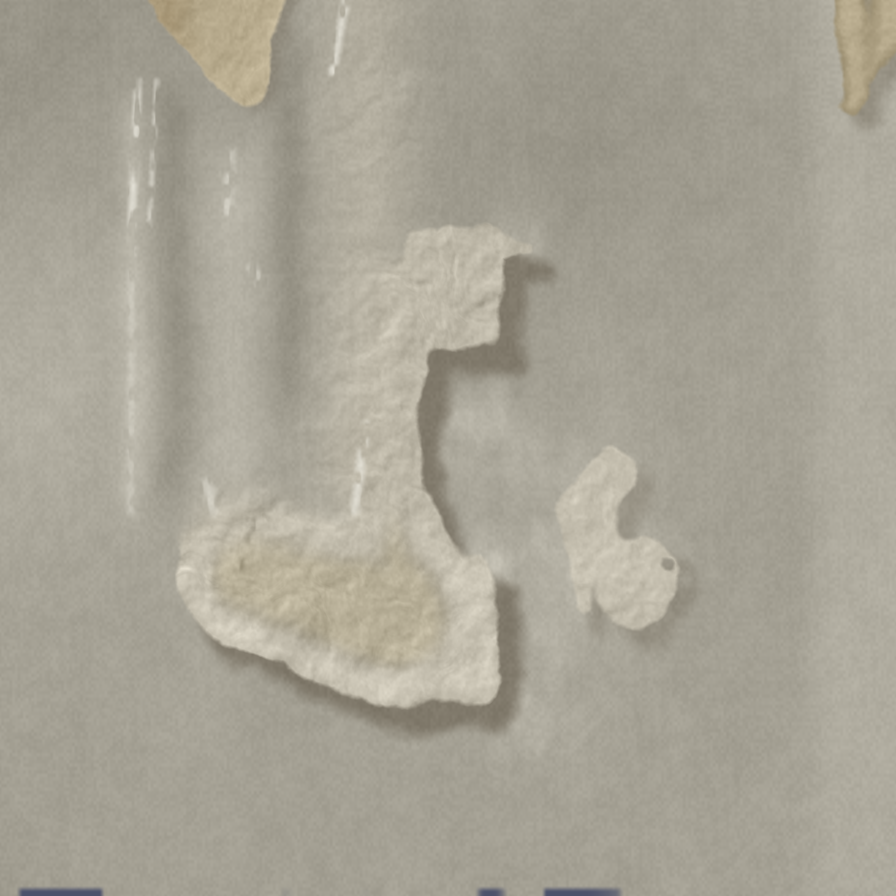
Give the GLSL for this texture, as a WebGL 2 fragment shader.

```glsl
#version 300 es
precision highp float;
// Torn, crumpled white membrane on grey frosted paper, with wet film and scraps.
// Tapered capsules form the pieces; offset copies cast shadows, and warped
// noise supplies ragged edges, wrinkles, grain and wet glints.
uniform vec2 u_resolution;
out vec4 fragColor;

#define PAPER vec3(.645, .63, .58)
#define MEMBRANE vec3(.745, .722, .66)
#define TAN vec3(.715, .665, .55)
#define SHADE vec3(.48, .452, .395)
#define GLINT vec3(.9, .89, .85)
#define SHADOW_SHIFT vec2(.025, -.029)
#define RAGGED .022
#define RELIEF .55
#define GRAIN .035
#define EDGE .003

float hash(vec2 p) {
  return fract(sin(dot(p, vec2(127.1, 311.7))) * 43758.5453);
}

float noise(vec2 p) {
  vec2 i = floor(p), f = fract(p);
  f = f * f * (3. - 2. * f);
  return mix(mix(hash(i), hash(i + vec2(1, 0)), f.x),
             mix(hash(i + vec2(0, 1)), hash(i + 1.), f.x), f.y);
}

float fbm(vec2 p) {
  float sum = 0., amp = .5;
  for (int i = 0; i < 5; i++) {
    sum += amp * noise(p);
    p = mat2(1.6, 1.2, -1.2, 1.6) * p + 3.7;
    amp *= .5;
  }
  return sum;
}

// Distance to a capsule from ends.xy to ends.zw with radii ra and rb
float taper(vec2 p, vec4 ends, float ra, float rb) {
  vec2 a = p - ends.xy, e = ends.zw - ends.xy;
  float h = clamp(dot(a, e) / dot(e, e), 0., 1.);
  return length(a - e * h) - mix(ra, rb, h);
}

float join(float a, float b) {
  const float k = .02;
  float h = max(k - abs(a - b), 0.) / k;
  return min(a, b) - h * h * k * .25;
}

float bell(float x) { return exp(-x * x); }

// Soft spot: centre in s.xy, size in s.zw
float glow(vec2 p, vec4 s) { return bell(length((p - s.xy) / s.zw)); }

// Soft upright fold between heights lo and hi
float fold(vec2 p, float x, float w, float lo, float hi) {
  const float s = .04;
  return bell((p.x - x) / w) * smoothstep(lo - s, lo + s, p.y) * smoothstep(hi + s, hi - s, p.y);
}

float membrane(vec2 p) {
  vec2 b = abs(p - vec2(.505, .678)) - vec2(.043, .057);
  float flap = length(max(b, 0.)) + min(max(b.x, b.y), 0.) - .01;
  flap = min(flap, taper(p, vec4(.535, .728, .586, .722), .02, .007));
  float neck = taper(p, vec4(.445, .67, .424, .5), .035, .04);
  float waist = taper(p, vec4(.424, .48, .455, .33), .043, .065);
  float mass = taper(p, vec4(.28, .362, .445, .31), .083, .1);
  float tip = taper(p, vec4(.537, .362, .524, .245), .014, .03);
  return join(join(flap, neck), join(join(mass, waist), tip));
}

float scrap(vec2 p) {
  float d = taper(p, vec4(.685, .475, .652, .432), .026, .024);
  d = join(d, taper(p, vec4(.648, .425, .65, .325), .02, .008));
  d = join(d, taper(p, vec4(.722, .367, .712, .325), .034, .027));
  d = join(d, taper(p, vec4(.672, .42, .69, .34), .016, .02));
  return max(d, .007 - length(p - vec2(.746, .371)));
}

float tanLeaf(vec2 p) {
  return taper(p, vec4(.244, 1.02, .273, .897), .08, .022);
}

float tanFinger(vec2 p) {
  float d = taper(p, vec4(.946, 1.02, .953, .885), .021, .013);
  return join(d, taper(p, vec4(1.01, 1, .97, .925), .036, .006));
}

float wrinkles(vec2 p) {
  return fbm(p * 13. + 2.2 * fbm(p * 9.)) + .35 * abs(fbm(p * 34.) - .5);
}

float streak(vec2 p, vec4 ends, float w) {
  return smoothstep(w, 0., taper(p, ends, 0., 0.)) * smoothstep(.3, .75, noise(p * vec2(170, 75)));
}

float cover(float d) { return smoothstep(EDGE, -EDGE, d); }
float dim(float d) { return smoothstep(.013, -.011, d); }

void main() {
  vec2 p = gl_FragCoord.xy / u_resolution;
  vec2 q = p + RAGGED * (vec2(fbm(p * 24.), fbm(p * 24. + 9.)) - .48);
  float relief = RELIEF * (wrinkles(p) - wrinkles(p + vec2(-.004, .005)));
  float mottle = fbm(p * vec2(45, 30));

  // Paper: broad light, frosted patches and upright film folds
  float tone = .06 * (glow(p, vec4(.02, .58, .13, .2)) - glow(p, vec4(0, 1, .2, .25)));
  tone += .045 * smoothstep(.88, .94, p.x) - .035 * glow(p, vec4(.62, .85, .22, .2));
  float frost = glow(p, vec4(.535, .52, .05, .06)) + glow(p, vec4(.57, .73, .04, .03));
  frost += glow(p, vec4(.54, .37, .035, .04)) + glow(p, vec4(.67, .39, .08, .1));
  frost += .7 * glow(p, vec4(.6, .22, .05, .08));
  vec2 f = p + vec2(.02 * (fbm(p * 9.) - .5), 0);
  float film = fold(f, .405, .055, .45, 1.1);
  tone += .065 * (fold(f, .15, .018, .42, .9) - fold(f, .195, .02, .45, .9)
    + fold(f, .258, .035, .45, .84) - fold(f, .325, .02, .55, .96));
  tone += frost * .13 * mottle + .04 * (fbm(p * vec2(9, 5)) - .48);
  vec3 col = PAPER + tone + relief * (.12 + .4 * film);
  col = mix(col, MEMBRANE + relief * .5, film * .65);

  // Shadows fall down and to the right
  vec2 s = q - SHADOW_SHIFT;
  float shadow = max(dim(membrane(s)), .5 * dim(scrap(s + SHADOW_SHIFT * .3)));
  float tans = min(tanLeaf(q - vec2(.012, 0)), tanFinger(q - vec2(.016, -.014)));
  col = mix(col, SHADE, .88 * max(shadow, .6 * dim(tans)));

  // Main membrane: soft left neck, bright rolled rim, darker hollow
  float d = membrane(q);
  float lower = smoothstep(.45, .36, p.y);
  float soft = mix(EDGE, .045, smoothstep(.455, .39, p.x) * smoothstep(.38, .47, p.y));
  float rim = bell((d + .018) / .014);
  float crease = bell((d + .043) / .008);
  vec3 skin = MEMBRANE + relief + lower * (.055 * rim - .09 * crease * mottle);
  skin -= vec3(.02, .03, .06) * lower * smoothstep(-.03, -.06, d);
  skin -= .13 * streak(p, vec4(.268, .37, .292, .42), .013);
  col = mix(col, skin, smoothstep(soft, -soft, d));

  // Small scrap and the two tan pieces
  col = mix(col, MEMBRANE + .025 + relief * .8, cover(scrap(q)));
  d = tanLeaf(q);
  vec3 stain = vec3(.2, .24, .27) * smoothstep(.235, .165, p.x) * mottle;
  col = mix(col, TAN + relief * .7 - stain + .05 * exp(min(d, 0.) * 200.), cover(d));
  d = tanFinger(q);
  col = mix(col, TAN + relief * .4 - .09 * smoothstep(-.012, 0., d), cover(d));

  // Wet glints
  float wet = streak(p, vec4(.154, .91, .147, .75), .008);
  wet += .7 * streak(p, vec4(.175, .91, .167, .75), .006);
  wet += .4 * streak(p, vec4(.147, .74, .146, .43), .009);
  wet += streak(p, vec4(.386, 1, .371, .92), .009);
  wet += .7 * streak(p, vec4(.257, .83, .254, .765), .011);
  wet += .7 * streak(p, vec4(.282, .7, .292, .685), .012);
  wet += .7 * streak(p, vec4(.232, .46, .237, .432), .013);
  wet += streak(p, vec4(.408, .525, .396, .43), .01);
  col = mix(col, GLINT, .8 * min(wet, 1.));

  // Fine grain and dark blue flecks along the lower border
  col += GRAIN * (noise(p * vec2(330, 260)) + mottle - .98);
  float fleck = smoothstep(.012, .004, p.y) * smoothstep(.5, .62, noise(vec2(p.x * 22., 4)));
  col = mix(col, vec3(.3, .32, .42), fleck * smoothstep(.75, .65, p.x));
  fragColor = vec4(col, 1);
}
```
